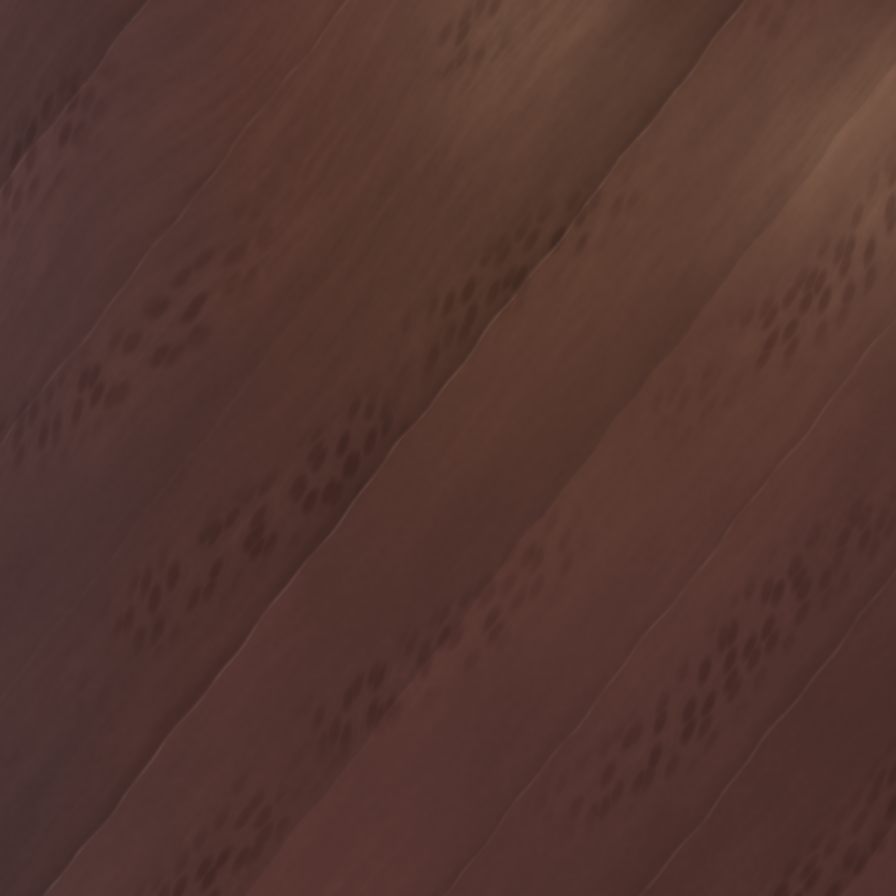
This texture is drawn by a WebGL 1 fragment shader. Its source:

```glsl
precision mediump float;
// Dark, softly lit wood boards running diagonally up to the right.
// A rotated frame (along, across) carries boards, seams and stretched cellular
// grain; slanted flecks gather in bands, and broad glows tint the surface.

uniform vec2 u_resolution;

#define BOARD_WIDTH 0.175
#define SEAM_OFFSET 0.040
#define SEAM_WIDTH 0.0022
#define SEAM_LIGHT 0.050
#define BAND_PITCH 0.24
#define BAND_DRIFT 0.146
#define FLECK_DEPTH 0.19
#define GRAIN_DEPTH 0.13
#define BOARD_TONE 0.055

const vec2 ALONG = vec2(0.616, 0.788);
const vec3 RED_BROWN = vec3(0.315, 0.195, 0.180);
const vec3 WARM_BROWN = vec3(0.345, 0.225, 0.180);
const vec3 TAN = vec3(0.425, 0.305, 0.245);
const vec3 GREY_BROWN = vec3(0.300, 0.212, 0.208);

vec2 hash2(vec2 cell) {
  vec2 s = vec2(dot(cell, vec2(12.99, 78.23)), dot(cell, vec2(39.35, 11.14)));
  return fract(sin(s) * 437.58);
}

// Distance to the nearest jittered cell point
float cellular(vec2 q) {
  vec2 base = floor(q);
  vec2 f = q - base;
  float nearest = 4.0;
  for (int j = -1; j <= 1; j++) {
    for (int i = -1; i <= 1; i++) {
      vec2 offset = vec2(float(i), float(j));
      vec2 d = offset + hash2(base + offset) - f;
      nearest = min(nearest, dot(d, d));
    }
  }
  return sqrt(nearest);
}

// Layered sines, roughly -1 to 1
float waves(vec2 q) {
  float sum = 0.0;
  float gain = 0.5;
  for (int i = 0; i < 4; i++) {
    sum += gain * sin(q.x + 1.7 * sin(q.y)) * cos(q.y * 0.8 - q.x * 0.3);
    q = mat2(1.5, 1.1, -1.1, 1.5) * q + 2.3;
    gain *= 0.55;
  }
  return sum;
}

// Soft round glow
float glow(vec2 p, vec2 centre, float radius) {
  vec2 d = (p - centre) / radius;
  return exp(-dot(d, d));
}

void main() {
  vec2 p = gl_FragCoord.xy / u_resolution;
  float pixel = 1.0 / min(u_resolution.x, u_resolution.y);
  float along = dot(p, ALONG);
  float across = dot(p, vec2(ALONG.y, -ALONG.x));
  float patches = waves(vec2(along * 6.0, across * 15.0));

  // Broad tints: warm centre, tan upper right, grey left edge
  vec3 color = mix(RED_BROWN, WARM_BROWN, glow(p, vec2(0.60, 0.75), 0.38));
  color = mix(color, GREY_BROWN, 0.8 * smoothstep(0.32, 0.0, p.x + 0.08 * patches));
  float light = 0.75 * glow(p, vec2(0.60, 0.99), 0.16) + 0.9 * glow(p, vec2(0.99, 0.83), 0.19);
  color = mix(color, TAN, clamp(light * (1.0 + 0.4 * patches), 0.0, 1.0));

  // Boards: tone of each one, darkening towards its far side
  float wobble = 0.0015 * sin(along * 31.0) + 0.001 * sin(along * 77.0);
  float boardPos = (across + wobble - SEAM_OFFSET) / BOARD_WIDTH;
  float board = floor(boardPos);
  float inside = boardPos - board;
  float tone = BOARD_TONE * cos(1.5708 * (board - 1.0)) - 0.06 * inside * inside;
  float blend = smoothstep(0.0, 0.03, inside) * smoothstep(1.0, 0.97, inside);
  float shade = 1.03 + tone * mix(0.6, 1.0, blend) + 0.07 * patches;

  // Grain: long streaks, curved most in the upper left
  float curl = glow(p, vec2(0.12, 0.88), 0.35);
  float bend = across + 0.008 * patches + curl * 0.035 * sin(along * 8.0 + across * 9.0);
  float coarse = cellular(vec2(along * 5.0, bend * 48.0)) - 0.5;
  float fine = cellular(vec2(along * 14.0 + 7.0, bend * 120.0)) - 0.5;
  float grainArea = 0.45 + 0.35 * patches + 0.5 * curl + 0.4 * light;
  shade += GRAIN_DEPTH * clamp(grainArea, 0.15, 1.0) * (0.65 * coarse + 0.5 * fine);

  // Flecks: short slanted dark marks in drifting bands
  float drift = BAND_DRIFT * (along - 0.21) + 0.167 + 0.012 * sin(along * 13.0);
  float bandPos = (across - drift) / BAND_PITCH;
  float bandDist = abs(fract(bandPos + 0.5) - 0.5) * BAND_PITCH;
  float band = smoothstep(0.060, 0.008, bandDist);
  band *= smoothstep(-0.55, 0.35, waves(vec2(along * 9.0 + 1.0, floor(bandPos + 0.5) * 2.7)));
  vec2 slanted = vec2(along * 23.0, (bend + 0.25 * along) * 58.0);
  float fleckDist = cellular(slanted + 0.3 * sin(slanted.yx * 0.7));
  float fleck = band * smoothstep(0.52, 0.16, fleckDist);
  shade -= FLECK_DEPTH * fleck;
  shade += 0.05 * band * smoothstep(0.65, 0.95, fleckDist);

  // Faint surface mottle
  shade += 0.035 * (cellular(p * 85.0) - 0.5);
  color *= shade;
  color.r += 0.012 * fleck;

  // Seams: thin, worn light edges with a dark side
  float seam = floor(boardPos + 0.5);
  float seamDist = (boardPos - seam) * BOARD_WIDTH;
  float strength = 0.5 + 0.5 * cos(seam * 2.5);
  float wear = 0.35 + 0.65 * smoothstep(0.15, 0.65, cellular(vec2(along * 26.0, seam * 3.7)));
  float edge = smoothstep(SEAM_WIDTH + pixel, 0.0, abs(seamDist));
  float shadow = smoothstep(-0.022, -0.002, seamDist) * smoothstep(0.002, -0.002, seamDist);
  color *= 1.0 - 0.08 * strength * shadow;
  color += SEAM_LIGHT * strength * wear * edge;

  gl_FragColor = vec4(color, 1.0);
}
```
